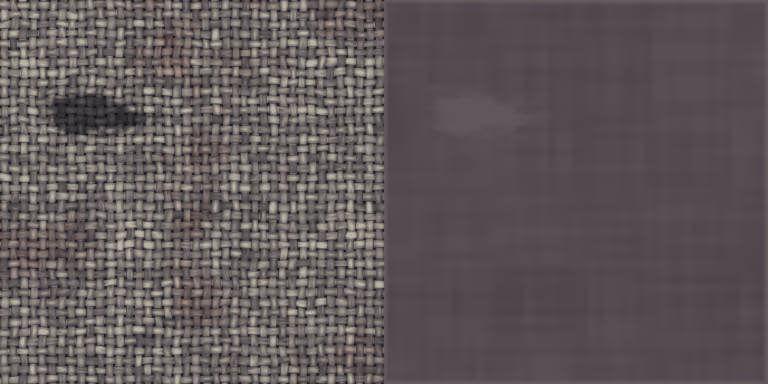
Write a WebGL 2 fragment shader that draws this texture.

```glsl
#version 300 es
precision highp float;
// Two square swatches: a coarse plain weave of 40 by 40 uneven yarns with a
// dark smudge, and beside it a soft, nearly flat plum map with a pale smudge.
// Yarns are rounded strips whose height alternates over and under by parity.
uniform vec2 u_resolution;
out vec4 fragColor;

const float PI = 3.14159265;
const float YARNS = 40.0;
const vec3 INK = vec3(0.10, 0.10, 0.12);
const vec3 TAUPE = vec3(0.40, 0.37, 0.37);
const vec3 CREAM = vec3(0.72, 0.70, 0.64);
const vec3 PLUM = vec3(0.33, 0.29, 0.32);
const vec3 ASH = vec3(0.40, 0.37, 0.38);

float hash(vec2 p) {
  vec3 v = fract(p.xyx * 0.1031);
  v += dot(v, v.yzx + 33.33);
  return fract((v.x + v.y) * v.z);
}

float noise(vec2 p) {
  vec2 i = floor(p), f = fract(p);
  f = f * f * (3.0 - 2.0 * f);
  return mix(mix(hash(i), hash(i + vec2(1, 0)), f.x),
             mix(hash(i + vec2(0, 1)), hash(i + vec2(1, 1)), f.x), f.y);
}

float cloud(vec2 p) {
  return 0.5 * noise(p) + 0.3 * noise(p * 2.1 + 7.0) + 0.2 * noise(p * 4.3 + 19.0);
}

// Distance to a line whose radius changes from r.x to r.y.
float taper(vec2 p, vec2 a, vec2 b, vec2 r) {
  vec2 d = b - a;
  float t = clamp(dot(p - a, d) / dot(d, d), 0.0, 1.0);
  return length(p - a - d * t) - mix(r.x, r.y, t);
}

// Ragged smudge: a rounded body, a thin tail and a small lump at the upper left.
float smudge(vec2 p, float softness) {
  float body = taper(p, vec2(0.205, 0.697), vec2(0.42, 0.695), vec2(0.055, 0.010));
  float lump = taper(p, vec2(0.145, 0.74), vec2(0.20, 0.70), vec2(0.018, 0.045));
  float ragged = (cloud(p * vec2(22.0, 45.0)) - 0.5) * 0.06;
  return 1.0 - smoothstep(-softness, softness, min(body, lump) + ragged);
}

// One yarn running along st.y, with st.x across: x is tone, y is coverage.
vec2 yarn(vec2 st, float height, float seed, float aa) {
  float id = floor(st.x);
  float across = abs(fract(st.x) - 0.5);
  vec2 segment = vec2(id, floor(st.y)) + seed;
  float halfWidth = 0.33 + 0.10 * noise(vec2(id * 5.7 + seed, st.y * 0.8));
  float cover = 1.0 - smoothstep(halfWidth - aa, halfWidth + aa, across);
  float tone = 0.69 + 0.30 * (hash(segment) - 0.5);
  tone += 0.16 * (hash(vec2(id, seed)) - 0.5);
  tone += 0.34 * (noise(vec2(st.x * 4.0, st.y * 1.3) + seed) - 0.5);
  float roundness = 1.0 - 0.42 * pow(across / halfWidth, 2.0);
  return vec2(tone * roundness * mix(0.50, 1.08, height), cover);
}

vec3 ramp(float tone) {
  vec3 low = mix(INK, TAUPE, clamp(tone * 2.0, 0.0, 1.0));
  return mix(low, CREAM, clamp(tone * 2.0 - 1.0, 0.0, 1.0));
}

vec3 weave(vec2 p, float pixel) {
  vec2 q = p * YARNS;
  q += 0.35 * (vec2(noise(q * 0.5), noise(q * 0.5 + 40.0)) - 0.5);
  vec2 cell = floor(q);
  float aa = max(0.6 * pixel * YARNS, 0.04);

  // Heights run from 0 below to 1 above, in opposite phase for the two sets.
  float warpHeight = 0.5 + 0.5 * sin(PI * (q.y + cell.x));
  float weftHeight = 0.5 - 0.5 * sin(PI * (q.x + cell.y));
  vec2 warp = yarn(q, warpHeight, 11.0, aa);
  vec2 weft = yarn(q.yx, weftHeight, 83.0, aa);
  weft.x *= 1.06;
  bool warpOver = mod(cell.x + cell.y, 2.0) < 0.5;
  vec2 upper = warpOver ? warp : weft;
  vec2 lower = warpOver ? weft : warp;

  float tone = mix(0.05, lower.x, lower.y);
  tone = mix(tone, upper.x, upper.y);
  float patches = cloud(p * 6.0 + 3.0);
  tone *= 0.78 + 0.44 * patches;
  vec3 color = ramp(tone);

  // Faint brown tint in the darker patches, then the smudge.
  float brownness = smoothstep(0.0, 0.2, 0.5 - patches) * noise(q * 0.3 + 60.0);
  color *= mix(vec3(1.0), vec3(1.0, 0.91, 0.90), brownness);
  vec3 stained = color * vec3(0.40, 0.41, 0.46) + 0.02;
  return mix(color, stained, 0.92 * smudge(p, 0.016));
}

vec3 softMap(vec2 p) {
  float threads = noise(p * vec2(48.0, 5.0)) + noise(p * vec2(5.0, 48.0) + 31.0) - 1.0;
  vec3 color = PLUM + 0.022 * threads + 0.025 * (cloud(p * 5.0 + 12.0) - 0.5);
  color = mix(color, ASH, 0.65 * smudge(p, 0.03));
  vec2 edge = min(p, 1.0 - p);
  float rim = 1.0 - smoothstep(0.002, 0.014, min(edge.x, edge.y));
  return mix(color, ASH, 0.8 * rim);
}

void main() {
  vec2 p = gl_FragCoord.xy / u_resolution * vec2(2.0, 1.0);
  float pixel = 1.0 / u_resolution.y;
  float side = smoothstep(-pixel, pixel, p.x - 1.0);
  vec3 color = mix(weave(p, pixel), softMap(p - vec2(1.0, 0.0)), side);
  fragColor = vec4(color, 1.0);
}
```
